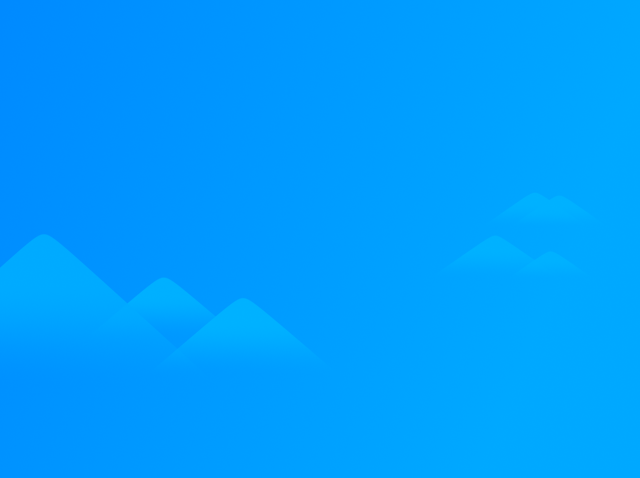
Reproduce this background procedurally as a WebGL 2 fragment shader.

```glsl
#version 300 es
precision highp float;
// Soft rounded mountains fading into a diagonal blue gradient.
uniform vec2 u_resolution;
out vec4 fragColor;

// Each peak: summit x, summit y, height where it fades out, slope.
const vec4 PEAKS[7] = vec4[7](
  vec4(0.343, 0.432, 0.289, 0.86),
  vec4(0.092, 0.525, 0.190, 0.91),
  vec4(0.509, 0.389, 0.213, 0.86),
  vec4(1.171, 0.598, 0.524, 0.71),
  vec4(1.120, 0.604, 0.524, 0.71),
  vec4(1.153, 0.481, 0.415, 0.71),
  vec4(1.037, 0.514, 0.417, 0.70)
);

float hash(vec2 p) {
  return fract(sin(dot(p, vec2(127.1, 311.7))) * 43758.5453);
}

// Opacity of a round-topped mountain that dissolves towards its foot.
float mountain(vec2 p, vec4 peak, float pixel) {
  float slope = peak.w;
  float rounding = 0.02 * slope * slope;
  float ridge = peak.y - slope * length(vec2(p.x - peak.x, rounding));
  float inside = (ridge - p.y) / sqrt(1.0 + slope * slope);
  float fade = smoothstep(peak.z, mix(peak.z, peak.y, 0.65), p.y);
  return smoothstep(-0.7 * pixel, 0.7 * pixel, inside) * fade;
}

void main() {
  vec2 p = gl_FragCoord.xy / u_resolution * vec2(1.34, 1.0);
  float pixel = 1.0 / u_resolution.y;

  // Sky: deeper blue at the upper left, levelling off at the right.
  float green = min(0.54 + 0.085 * p.x + 0.035 * (1.0 - p.y), 0.66);

  // Mountains, from back to front; the leftmost is a little darker.
  for (int i = 0; i < 7; i++) {
    float tint = mix(0.668, 0.695, smoothstep(0.1, 0.45, PEAKS[i].x));
    green = mix(green, tint, mountain(p, PEAKS[i], pixel));
  }

  // Slight dither against banding.
  green += (hash(gl_FragCoord.xy * pixel) - 0.5) / 255.0;
  fragColor = vec4(0.0, green, 1.0, 1.0);
}
```
